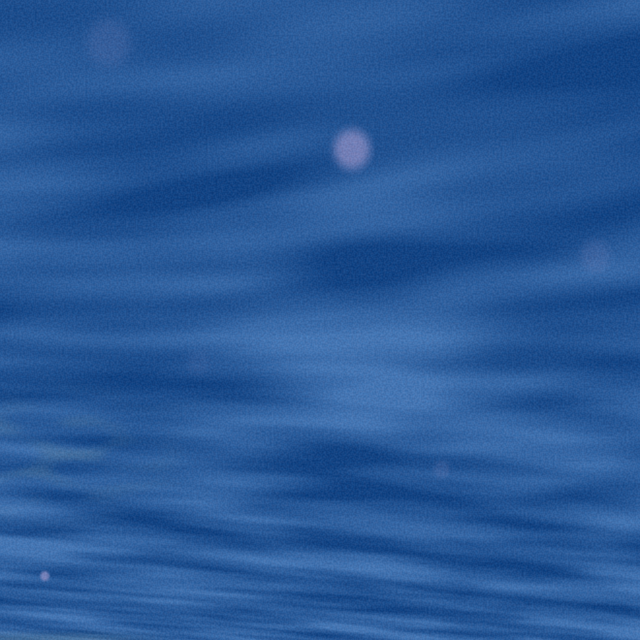
Reproduce this texture procedurally as a Shadertoy shader.

```glsl
// Soft blue water: blurred swells, finer ripples near the bottom, pale out-of-focus specks.
#define DEEP_BLUE vec3(0.075, 0.265, 0.515)
#define CREST_BLUE vec3(0.255, 0.445, 0.685)
#define SPECK_COLOR vec3(0.54, 0.55, 0.76)
#define HAZE_COLOR vec3(0.34, 0.48, 0.60)
#define MEAN_TONE 0.44
#define WAVE_CONTRAST 1.05
#define WAVE_SCALE vec2(2.3, 8.5)
#define GRAIN_AMOUNT 0.055
#define GRAIN_SCALE 330.0
#define SPECK_COUNT 6

float hash(vec2 p) {
    vec3 q = fract(vec3(p.xyx) * 0.1031);
    q += dot(q, q.yzx + 33.33);
    return fract((q.x + q.y) * q.z);
}

// Dot product of a random unit gradient with the offset from its lattice point.
float corner(vec2 cell, vec2 offset) {
    float angle = 6.2832 * hash(cell + 71.0);
    return dot(vec2(cos(angle), sin(angle)), offset);
}

float gradientNoise(vec2 p) {
    vec2 cell = floor(p), f = fract(p);
    vec2 u = f * f * f * (f * (f * 6.0 - 15.0) + 10.0);
    vec2 e = vec2(1.0, 0.0);
    float low = mix(corner(cell, f), corner(cell + e, f - e), u.x);
    float high = mix(corner(cell + e.yx, f - e.yx), corner(cell + 1.0, f - 1.0), u.x);
    return mix(low, high, u.y);
}

// Stretched swells; the logarithm packs them tighter toward the bottom edge.
float waveTone(vec2 uv) {
    float x = uv.x - 0.5;
    float slope = mix(-0.09, 0.15, smoothstep(0.1, 0.9, uv.y));
    float bend = 0.035 * uv.y * gradientNoise(uv * vec2(2.0, 2.5) + 5.0);
    float height = uv.y - slope * x + bend;
    vec2 p = WAVE_SCALE * vec2(x / (uv.y + 0.5), log(max(height + 0.15, 0.05)));
    float swell = gradientNoise(p + vec2(13.3, 40.7));
    swell += 0.5 * gradientNoise(p * vec2(1.7, 1.9) + vec2(31.0, 67.2));
    swell += 0.28 * (1.0 - uv.y) * gradientNoise(p * vec2(3.1, 3.3) + 90.4);
    float broad = 0.3 * gradientNoise(uv * vec2(1.6, 3.0) + 22.6);
    float shade = mix(0.08, -0.17, smoothstep(0.35, 1.0, uv.y));
    return MEAN_TONE + WAVE_CONTRAST * swell + broad + shade;
}

// Broken grey-green reflections low on the left side.
float hazeMask(vec2 uv) {
    float patches = smoothstep(-0.1, 0.5, gradientNoise(uv * vec2(12.0, 38.0) + 8.5));
    float band = exp(-pow((uv.y - 0.29) / 0.07, 2.0)) * smoothstep(0.38, 0.05, uv.x);
    float rim = smoothstep(0.02, 0.0, uv.y) * smoothstep(0.3, 0.1, uv.x);
    return 0.45 * patches * band + 0.5 * rim;
}

// Blurred discs that grow with height; every fourth one is bright.
vec3 addSpecks(vec3 color, vec2 uv) {
    for (int i = 0; i < SPECK_COUNT; i++) {
        float k = float(i);
        vec2 center = vec2(fract(0.07 + 0.62 * k), (k + 0.6) / float(SPECK_COUNT));
        float radius = mix(0.004, 0.038, center.y);
        float strength = mix(0.09, 0.78, pow(0.5 + 0.5 * cos(1.5708 * k), 3.0));
        vec2 offset = (uv - center) * vec2(1.0, 0.92);
        float disc = 1.0 - smoothstep(0.5, 1.35, length(offset) / radius);
        color = mix(color, SPECK_COLOR, strength * disc);
    }
    return color;
}

void mainImage(out vec4 fragColor, in vec2 fragCoord) {
    vec2 uv = fragCoord / iResolution.xy;

    // Water
    float tone = clamp(waveTone(uv), 0.0, 1.08);
    vec3 color = mix(DEEP_BLUE, CREST_BLUE, tone);
    color = mix(color, HAZE_COLOR, hazeMask(uv));
    color = addSpecks(color, uv);

    // Fine grain, mostly in brightness with a little colour
    vec2 g = uv * GRAIN_SCALE;
    float luma = gradientNoise(g) + 0.5 * gradientNoise(g * 0.57 + 17.0);
    float chroma = gradientNoise(g * 0.8 + 51.0);
    color += GRAIN_AMOUNT * (luma + 0.5 * chroma * vec3(1.0, -0.3, -0.8));

    fragColor = vec4(clamp(color, 0.0, 1.0), 1.0);
}
```
